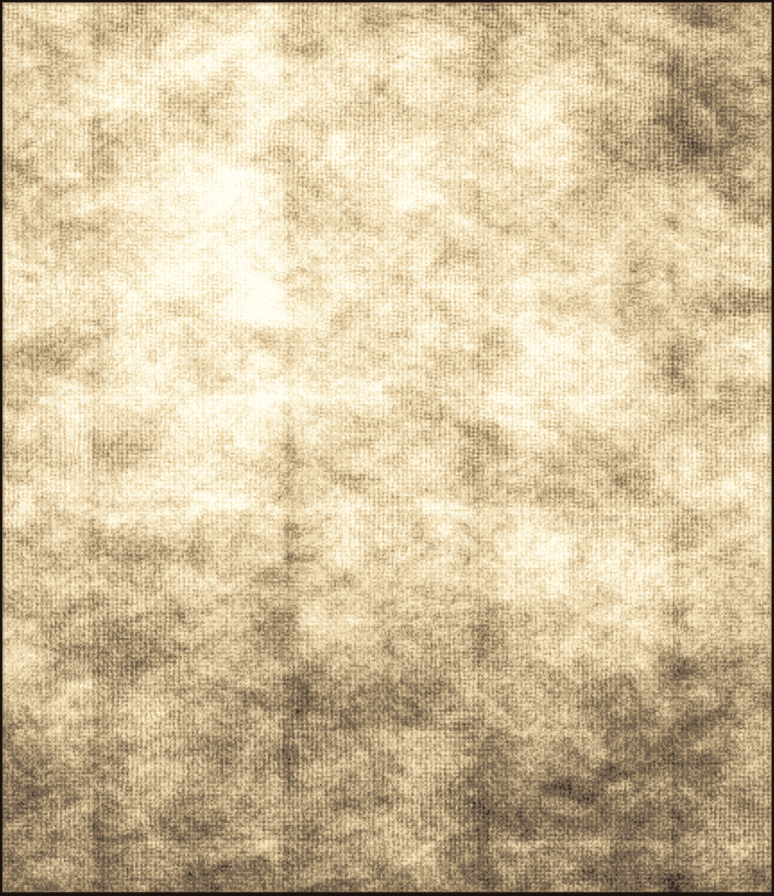
Reproduce this texture procedurally as a Shadertoy shader.

```glsl
// Aged, backlit linen cloth with fold creases, mottled stains and a thin dark frame.

const float TAU = 6.2831853;
const vec2 FOLD_PITCH = vec2(0.249, 0.1245);
const vec2 FOLD_START = vec2(0.122, 0.06);

float hash(vec2 p) {
    return fract(sin(dot(p, vec2(127.1, 311.7))) * 43758.5453);
}

float noise(vec2 p) {
    vec2 cell = floor(p);
    vec2 f = fract(p);
    f = f * f * (3.0 - 2.0 * f);
    float low = mix(hash(cell), hash(cell + vec2(1, 0)), f.x);
    float high = mix(hash(cell + vec2(0, 1)), hash(cell + vec2(1, 1)), f.x);
    return mix(low, high, f.y);
}

// Layered noise, centred on zero.
float fbm(vec2 p, int octaves, float gain) {
    float sum = 0.0, amp = 0.5;
    for (int i = 0; i < octaves; i++) {
        sum += amp * (noise(p) - 0.5);
        p = p * 1.93 + vec2(17.3, 9.1);
        amp *= gain;
    }
    return sum;
}

float blob(vec2 p, vec2 centre, vec2 radius) {
    vec2 d = (p - centre) / radius;
    return exp(-dot(d, d));
}

// Signed distance to the nearest repeated fold line.
float foldOffset(float x, float start, float pitch) {
    return (fract((x - start) / pitch + 0.5) - 0.5) * pitch;
}

// Broad glow and shadow across the sheet.
float lighting(vec2 uv) {
    float glow = 1.3 * blob(uv, vec2(0.29, 0.66), vec2(0.19, 0.36));
    glow += 0.6 * blob(uv, vec2(0.67, 0.68), vec2(0.14, 0.32));
    float shade = 1.5 * (1.0 - smoothstep(0.0, 0.46, uv.y));
    shade += 1.3 * blob(uv, vec2(0.9, 0.87), vec2(0.13, 0.11));
    shade += 0.7 * blob(uv, vec2(0.15, 0.33), vec2(0.12, 0.07));
    shade += 0.4 * smoothstep(0.9, 1.0, uv.y);
    return glow - shade;
}

// Vertical folds shade the panel on their right; horizontal ones are pale.
float folds(vec2 uv, vec2 p) {
    float wobble = 0.008 * fbm(p * 30.0, 2, 0.6);
    float dx = foldOffset(uv.x + wobble, FOLD_START.x, FOLD_PITCH.x);
    float dy = foldOffset(uv.y + wobble, FOLD_START.y, FOLD_PITCH.y);
    float stain = smoothstep(0.45, 0.9, noise(p * vec2(16.0, 22.0) + 5.0));
    float reach = mix(0.007, 0.035, smoothstep(-0.004, 0.004, dx));
    float dark = exp(-abs(dx) / reach) * (0.4 + 0.6 * stain);
    float pale = exp(-abs(dy) / 0.008) * smoothstep(-0.003, 0.001, -dy);
    float panel = hash(floor((uv - FOLD_START) / FOLD_PITCH) + 3.0) - 0.5;
    return 0.4 * pale - dark + 0.4 * panel;
}

// Fine threads, with warp columns stronger in some patches.
float weave(vec2 p, float pitch) {
    vec2 wander = vec2(fbm(p * 60.0, 2, 0.6), fbm(p * 60.0 + 40.0, 2, 0.6));
    vec2 phase = TAU * (p + 0.003 * wander) / pitch;
    float columns = sin(phase.x) * mix(0.2, 1.0, noise(p * 12.0));
    float rows = sin(phase.y * 1.07) * mix(0.2, 0.8, noise(p * 12.0 + 30.0));
    return 0.6 * columns + 0.4 * rows;
}

// Fine fibres with scattered dark flecks.
float grain(vec2 p) {
    float fibre = noise(p * vec2(500.0, 460.0)) - 0.5;
    float fleck = smoothstep(0.82, 1.0, noise(p * 330.0 + 71.0));
    return 1.8 * fibre - 0.9 * fleck;
}

vec3 clothColour(float tone) {
    vec3 c = mix(vec3(0.19, 0.15, 0.13), vec3(0.49, 0.42, 0.33), smoothstep(-3.6, -2.0, tone));
    c = mix(c, vec3(0.67, 0.58, 0.44), smoothstep(-2.0, -1.2, tone));
    c = mix(c, vec3(0.82, 0.73, 0.57), smoothstep(-1.2, -0.5, tone));
    c = mix(c, vec3(0.93, 0.85, 0.69), smoothstep(-0.5, 0.25, tone));
    c = mix(c, vec3(0.98, 0.95, 0.84), smoothstep(0.25, 1.15, tone));
    return mix(c, vec3(1.0, 0.99, 0.94), smoothstep(1.15, 2.0, tone));
}

// Coverage of the frame; the bottom edge is slightly thicker.
float frameMask(vec2 p, vec2 size, float width, float blur) {
    float side = min(p.x, size.x - p.x);
    float ends = min(p.y - 0.0015, size.y - p.y);
    return 1.0 - smoothstep(width - blur, width + blur, min(side, ends));
}

void mainImage(out vec4 fragColor, in vec2 fragCoord) {
    vec2 uv = fragCoord / iResolution.xy;
    vec2 p = fragCoord / iResolution.y;
    vec2 size = vec2(iResolution.x / iResolution.y, 1.0);

    // Tone is near zero at mid cream and falls with thickness and dirt.
    vec2 drift = 0.03 * vec2(fbm(p * 20.0, 3, 0.6), fbm(p * 20.0 + 60.0, 3, 0.6));
    float mottle = 2.7 * fbm((p + drift) * vec2(13.0, 18.0), 5, 0.72);
    mottle += 1.3 * fbm((p + drift) * vec2(40.0, 62.0) + 9.0, 4, 0.75);
    float tone = 0.06 + lighting(uv) + folds(uv, p) + mottle;
    tone += 0.75 * weave(p, 0.0053) + 0.8 * grain(p);

    vec3 colour = clothColour(tone);
    colour = mix(colour, vec3(0.5, 0.4, 0.28), 0.35 * frameMask(p, size, 0.005, 0.003));
    colour = mix(colour, vec3(0.1, 0.07, 0.06), frameMask(p, size, 0.0027, 0.001));
    fragColor = vec4(colour, 1.0);
}
```
